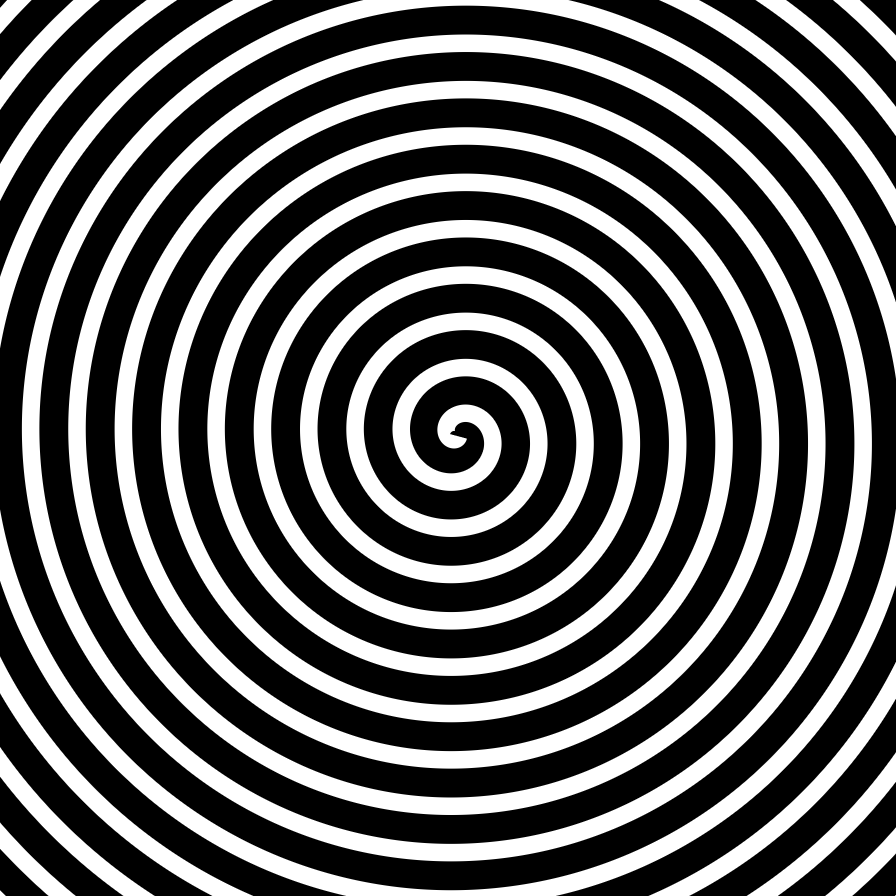
This pattern is drawn by a WebGL 2 fragment shader. Its source:

```glsl
#version 300 es
precision highp float;
// A white Archimedean spiral band on black, widening clockwise from a cut end.
// The outer turns use a closed-form distance in polar coordinates; the tight
// core sums signed normals along the curve, so the folded inner edge stays open.

uniform vec2 u_resolution;
out vec4 fragColor;

const float TAU = 6.2831853;
const vec2 CENTER = vec2(0.5117, 0.5130);
const float PITCH = 0.05176;        // radial gap between turns
const float HALF_WIDTH = 0.00977;   // half the band width
const float START_TURN = -0.4742;   // clockwise from straight up
const float CORE_RADIUS = 0.032;
const int CORE_STEPS = 64;
const float CORE_SWEEP = 5.8;       // radians walked along the core
const float CHORD = 0.1;            // angle spanned by a tangent chord
const int GRID = 3;                 // core samples per pixel side

// Point on the spiral after a clockwise sweep from its start.
vec2 spiralPoint(float sweep, float pitch, float startTurn) {
    float angle = sweep + startTurn * TAU;
    return pitch * sweep / TAU * vec2(sin(angle), cos(angle));
}

// Smooth coverage of a band at a given distance from its middle line.
float band(float dist, float halfWidth, float pixel) {
    return clamp((halfWidth - abs(dist)) / pixel + 0.5, 0.0, 1.0);
}

// Distance to the nearest turn, corrected for the slope of the spiral.
float turnDistance(vec2 p, float pitch, float startTurn) {
    float r = length(p);
    float turn = atan(p.x, p.y) / TAU;
    float phase = r / pitch - turn + startTurn;
    float growth = pitch / TAU;
    return (fract(phase + 0.5) - 0.5) * pitch * r / sqrt(r * r + growth * growth);
}

// Position of p along the local chord of the spiral.
float alongChord(vec2 p, float sweep, float pitch, float startTurn) {
    vec2 here = spiralPoint(sweep, pitch, startTurn);
    vec2 ahead = spiralPoint(sweep + CHORD, pitch, startTurn);
    return dot(p - here, normalize(ahead - here));
}

// Signed count of the band's normals through p; folded parts cancel out.
float coreCoverage(vec2 p, float pitch, float startTurn, float halfWidth, float pixel) {
    float stepSize = CORE_SWEEP / float(CORE_STEPS);
    float previous = alongChord(p, 0.0, pitch, startTurn);
    float winding = 0.0;
    for (int i = 0; i < CORE_STEPS; i++) {
        float sweep = float(i) * stepSize;
        float next = alongChord(p, sweep + stepSize, pitch, startTurn);
        if ((previous >= 0.0) != (next >= 0.0)) {
            float root = sweep + stepSize * previous / (previous - next);
            float dist = length(p - spiralPoint(root, pitch, startTurn));
            winding += (previous >= 0.0 ? 1.0 : -1.0) * band(dist, halfWidth, pixel);
        }
        previous = next;
    }
    return clamp(winding, 0.0, 1.0);
}

void main() {
    float pixel = 1.0 / u_resolution.y;
    vec2 p = gl_FragCoord.xy * pixel - CENTER;
    float light = 0.0;

    if (length(p) < CORE_RADIUS) {
        // Several samples per pixel soften the cut end and the notch.
        float cell = pixel / float(GRID);
        for (int i = 0; i < GRID * GRID; i++) {
            vec2 offset = vec2(i % GRID, i / GRID) - 0.5 * float(GRID - 1);
            light += coreCoverage(p + offset * cell, PITCH, START_TURN, HALF_WIDTH, cell);
        }
        light /= float(GRID * GRID);
    } else {
        light = band(turnDistance(p, PITCH, START_TURN), HALF_WIDTH, pixel);
    }
    fragColor = vec4(vec3(light), 1.0);
}
```
